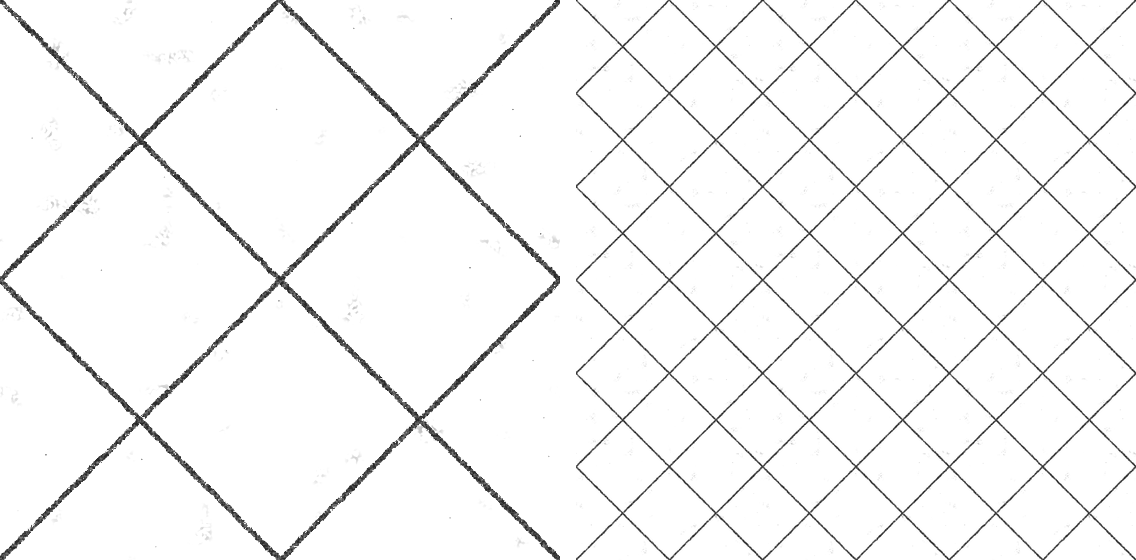
Left, the tile; right, the same tile 3 across and 3 down.
Give the GLSL for this pattern, as a three.js fragment shader.

```glsl
// Two by two diamonds ruled in worn charcoal lines on white paper.
// Distance to two diagonal line families gives the strokes; wrapping gradient
// noise wobbles, frays and pits them, and adds faint smudges and specks.

varying vec2 vUv;

float hash(vec2 p) {
  vec3 h = fract(p.xyx * 0.1031);
  h += dot(h, h.yzx + 33.33);
  return fract((h.x + h.y) * h.z);
}

// Slope contribution of one lattice corner, wrapped after n cells
float corner(vec2 cell, vec2 offset, float n, float seed) {
  float angle = 6.28319 * hash(mod(cell, n) + seed);
  return dot(vec2(cos(angle), sin(angle)), offset);
}

// Gradient noise with n cells across the canvas, about -0.7 to 0.7
float noise(vec2 uv, float n, float seed) {
  vec2 i = floor(uv * n);
  vec2 f = uv * n - i;
  vec2 w = f * f * f * (f * (f * 6.0 - 15.0) + 10.0);
  vec2 e = vec2(1.0, 0.0);
  float low = mix(corner(i, f, n, seed), corner(i + e, f - e, n, seed), w.x);
  float high = mix(corner(i + e.yx, f - e.yx, n, seed),
                   corner(i + 1.0, f - 1.0, n, seed), w.x);
  return mix(low, high, w.y);
}

// Distance to the nearest diagonal; both families cross at quarter points
float latticeDistance(vec2 uv) {
  vec2 diagonal = vec2(uv.x + uv.y, uv.x - uv.y);
  vec2 d = abs(fract(diagonal * 2.0 + 0.5) - 0.5) * 0.35355;
  return min(d.x, d.y);
}

// Tiny stray dots, one candidate per cell and kept clear of the cell border
float specks(vec2 uv, float n) {
  vec2 cell = mod(floor(uv * n), n);
  vec2 center = 0.15 + 0.7 * vec2(hash(cell + 17.0), hash(cell + 43.0));
  float d = length(fract(uv * n) - center) / n;
  float strength = 0.55 * hash(cell + 91.0) * step(0.65, hash(cell + 67.0));
  return strength * (1.0 - smoothstep(0.0005, 0.0022, d));
}

// Faint broken patches of dust
float smudges(vec2 uv) {
  float patches = smoothstep(0.36, 0.58, noise(uv, 15.0, 5.0));
  float dust = noise(uv, 150.0, 12.0) + 0.7 * noise(uv, 62.0, 31.0);
  return 0.24 * patches * smoothstep(0.02, 0.5, dust);
}

void main() {
  // Slight hand wobble
  vec2 wobble = vec2(noise(vUv, 38.0, 3.0), noise(vUv, 38.0, 59.0));
  float d = latticeDistance(vUv + 0.0016 * wobble);

  // Slow wear along the strokes and fine charcoal grain
  float wear = 0.6 * noise(vUv, 26.0, 8.0) + 0.5 * noise(vUv, 75.0, 21.0);
  float grain = 0.65 * noise(vUv, 290.0, 14.0) + 0.6 * noise(vUv, 170.0, 37.0);
  float pits = 0.7 * noise(vUv, 270.0, 71.0) + 0.5 * noise(vUv, 140.0, 83.0);

  // Ragged stroke with holes that gather near its edges
  float stroke = 1.0 - smoothstep(0.0037, 0.0056, d + 0.0026 * grain + 0.001 * wear);
  float holes = smoothstep(0.2, 0.4, pits + 0.45 * wear + 60.0 * (d - 0.0032));
  float tone = clamp(0.29 + 0.45 * grain + 0.15 * wear, 0.16, 0.62);

  float paper = 1.0 - max(smudges(vUv), specks(vUv, 9.0));
  float shade = mix(paper, tone, stroke * (1.0 - 0.92 * holes));
  gl_FragColor = vec4(vec3(shade), 1.0);
}
```
